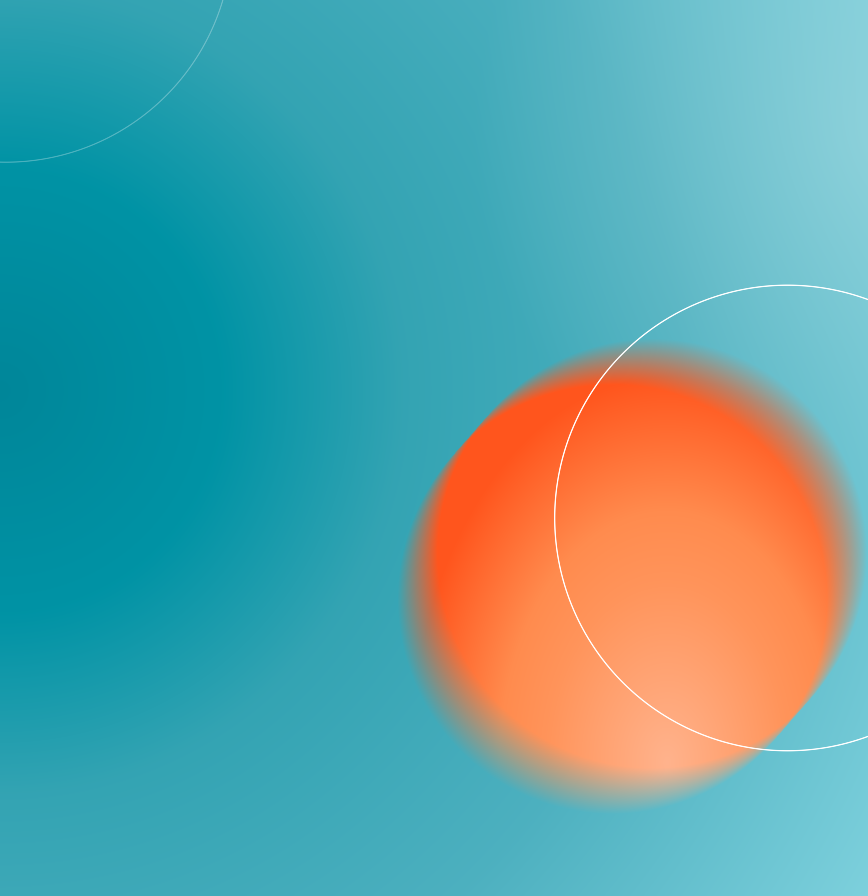
Write a Shadertoy shader that draws this background.

```glsl
// Teal radial backdrop with a directionally blurred orange ball and two thin rings.

const vec2 DEEP_CENTER = vec2(0.0, 0.564);
const vec2 GLOW_CENTER = vec2(0.99, 0.85);
const vec2 BALL_CENTER = vec2(0.7057, 0.3568);
const vec2 BLUR_AXIS = vec2(0.658, 0.753);

const vec3 TEAL_DEEP = vec3(0.00, 0.525, 0.600);
const vec3 TEAL_RICH = vec3(0.00, 0.575, 0.645);
const vec3 TEAL_MID = vec3(0.20, 0.640, 0.700);
const vec3 TEAL_SOFT = vec3(0.30, 0.690, 0.750);
const vec3 TEAL_PALE = vec3(0.49, 0.815, 0.863);
const vec3 ORANGE_PALE = vec3(1.00, 0.700, 0.550);
const vec3 ORANGE_WARM = vec3(1.00, 0.580, 0.355);
const vec3 ORANGE_MID = vec3(1.00, 0.545, 0.305);
const vec3 ORANGE_RED = vec3(1.00, 0.335, 0.115);

// Linear 0..1 ramp between two values.
float ramp(float a, float b, float x) {
    return clamp((x - a) / (b - a), 0.0, 1.0);
}

// Antialiased circle outline.
float ring(vec2 p, vec2 center, float radius, float width, float pixel) {
    float d = abs(length(p - center) - radius);
    float line = max(width, pixel);
    return (width / line) * (1.0 - smoothstep(0.5 * line - 0.5 * pixel, 0.5 * line + 0.5 * pixel, d));
}

// Share of a segment centred on q that lies inside a disc.
float blurredDisc(vec2 q, float radius, vec2 axis, float reach) {
    float along = dot(q, axis);
    float across = dot(q, vec2(-axis.y, axis.x));
    float halfChord = sqrt(max(radius * radius - across * across, 0.0));
    float covered = min(along + reach, halfChord) - max(along - reach, -halfChord);
    return clamp(covered / (2.0 * reach), 0.0, 1.0);
}

vec3 backdrop(vec2 p) {
    float r = length(p - DEEP_CENTER);
    vec3 color = mix(TEAL_DEEP, TEAL_RICH, ramp(0.0, 0.25, r));
    color = mix(color, TEAL_MID, ramp(0.25, 0.45, r));
    color = mix(color, TEAL_SOFT, ramp(0.45, 0.76, r));
    color = mix(color, TEAL_PALE, ramp(0.76, 1.12, r));
    // Pale light from the upper right
    float glow = 1.0 - ramp(0.0, 0.46, length(p - GLOW_CENTER));
    return mix(color, vec3(0.70, 0.87, 0.89), 0.45 * glow);
}

// Warm gradient stretched upward from the base of the ball.
vec3 ballColor(vec2 q) {
    float t = length((q - vec2(0.039, -0.208)) * vec2(1.5, 1.0));
    vec3 color = mix(ORANGE_PALE, ORANGE_WARM, ramp(0.0, 0.20, t));
    color = mix(color, ORANGE_MID, ramp(0.20, 0.28, t));
    return mix(color, ORANGE_RED, ramp(0.28, 0.43, t));
}

void mainImage(out vec4 fragColor, in vec2 fragCoord) {
    vec2 p = fragCoord / iResolution.y;
    float pixel = 1.0 / iResolution.y;
    vec3 color = backdrop(p);

    // Ball
    vec2 q = p - BALL_CENTER;
    color = mix(color, ballColor(q), blurredDisc(q, 0.2396, BLUR_AXIS, 0.034));

    // Rings
    color = mix(color, vec3(1.0), ring(p, vec2(0.8789, 0.4219), 0.2598, 0.0015, pixel));
    color = mix(color, vec3(1.0), 0.28 * ring(p, vec2(0.0065, 1.0716), 0.2526, 0.0013, pixel));

    fragColor = vec4(color, 1.0);
}
```
